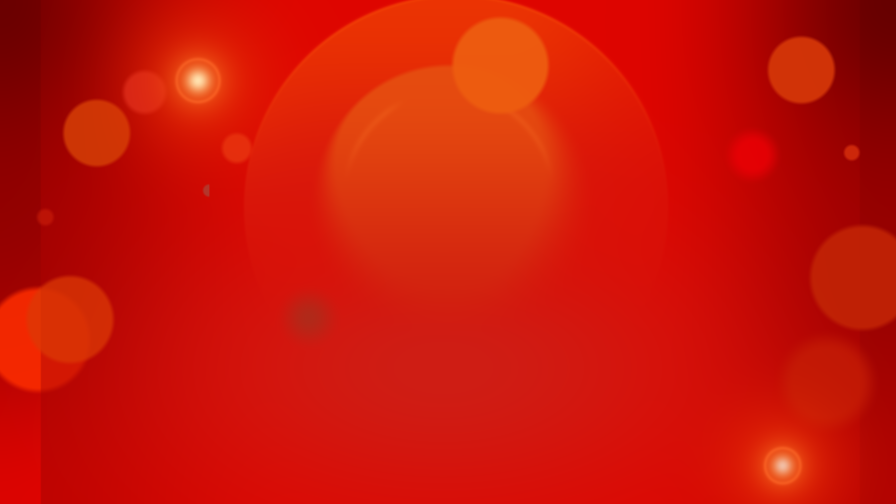
This background is drawn by a Shadertoy shader. Its source:

```glsl
// Warm red backdrop: a shaded red field with two large glowing orange spheres,
// scattered translucent bokeh discs and two bright sparks with halos.
// Positions are in units of canvas height, with the origin at the lower left.

const vec3 RED = vec3(0.87, 0.02, 0.00);
const vec3 DARK_RED = vec3(0.63, 0.00, 0.00);
const vec3 CRIMSON = vec3(0.81, 0.115, 0.08);
const vec3 ORANGE = vec3(0.90, 0.30, 0.06);
const vec2 OUTER_CENTER = vec2(0.905, 0.588);
const float OUTER_RADIUS = 0.421;
const vec2 INNER_CENTER = vec2(0.891, 0.611);
const float INNER_RADIUS = 0.262;
const vec2 EMBER_CENTER = vec2(0.076, 0.326);
const float EMBER_RADIUS = 0.102;
const vec2 CHIP_CENTER = vec2(0.415, 0.622);
const float LEFT_SEAM = 0.081;
const float RIGHT_SEAM = 1.706;

// Bokeh discs: center, radius, edge softness
const int DISC_COUNT = 12;
const vec4 DISCS[DISC_COUNT] = vec4[](
    vec4(0.993, 0.870, 0.095, 0.006), vec4(0.192, 0.736, 0.066, 0.005),
    vec4(0.287, 0.817, 0.042, 0.007), vec4(0.470, 0.706, 0.029, 0.006),
    vec4(0.090, 0.569, 0.016, 0.005), vec4(1.590, 0.861, 0.066, 0.005),
    vec4(1.493, 0.692, 0.043, 0.018), vec4(1.690, 0.697, 0.015, 0.004),
    vec4(1.711, 0.449, 0.103, 0.007), vec4(1.641, 0.241, 0.086, 0.022),
    vec4(0.139, 0.366, 0.086, 0.006), vec4(0.613, 0.370, 0.036, 0.034));
// Bokeh tints: colour, opacity
const vec4 TINTS[DISC_COUNT] = vec4[](
    vec4(0.93, 0.36, 0.06, 0.95), vec4(0.82, 0.23, 0.02, 0.90),
    vec4(0.87, 0.18, 0.14, 0.75), vec4(0.92, 0.24, 0.08, 0.70),
    vec4(0.80, 0.12, 0.04, 0.60), vec4(0.83, 0.21, 0.03, 0.95),
    vec4(0.92, 0.00, 0.02, 0.85), vec4(0.85, 0.19, 0.05, 0.80),
    vec4(0.76, 0.14, 0.02, 0.90), vec4(0.77, 0.11, 0.02, 0.80),
    vec4(0.86, 0.22, 0.02, 0.75), vec4(0.66, 0.18, 0.11, 0.80));

// Sparks: center, halo size, warmth of the core
const int SPARK_COUNT = 2;
const vec4 SPARKS[SPARK_COUNT] = vec4[](
    vec4(0.393, 0.840, 0.085, 1.0), vec4(1.553, 0.076, 0.070, 0.3));

float disc(vec2 p, vec2 center, float radius, float softness) {
    float soft = max(softness, 1.0 / iResolution.y);
    return 1.0 - smoothstep(-soft, soft, length(p - center) - radius);
}

float bell(float x, float width) {
    return exp(-x * x / (width * width));
}

vec3 backdrop(vec2 p) {
    float light = smoothstep(0.0, 0.62, p.x) * (1.0 - smoothstep(1.25, 1.75, p.x));
    light += 0.45 * (1.0 - light) * (1.0 - smoothstep(0.0, 0.45, p.y));
    vec3 color = mix(DARK_RED, RED, light);

    // Dark upper corners and a muted haze low in the middle
    color *= 1.0 - 0.28 * bell(length(p - vec2(0.0, 1.0)), 0.25);
    color *= 1.0 - 0.32 * bell(length(p - vec2(1.78, 1.0)), 0.25);
    float haze = bell(length((p - vec2(0.88, 0.27)) / vec2(1.9, 1.0)), 0.28);
    color = mix(color, CRIMSON, haze);

    // Side strips
    float leftStrip = 1.0 - smoothstep(-0.002, 0.002, p.x - LEFT_SEAM);
    float rightStrip = smoothstep(-0.002, 0.002, p.x - RIGHT_SEAM);
    color *= 1.0 + leftStrip * mix(0.16, -0.08, smoothstep(0.0, 0.6, p.y));
    return color * (1.0 - 0.06 * rightStrip);
}

vec3 addSpheres(vec3 color, vec2 p) {
    // Outer sphere melts into the haze towards its base
    vec3 outerTint = mix(vec3(0.85, 0.09, 0.04), vec3(0.92, 0.20, 0.01),
                         smoothstep(0.6, 1.0, p.y));
    float rightFade = 1.0 - 0.45 * smoothstep(1.0, 1.35, p.x);
    float outer = disc(p, OUTER_CENTER, OUTER_RADIUS, 0.004);
    color = mix(color, outerTint, outer * rightFade * smoothstep(0.32, 0.68, p.y));
    float rim = bell(length(p - OUTER_CENTER) - OUTER_RADIUS, 0.004);
    color += vec3(0.03, 0.06, 0.01) * rim * smoothstep(0.6, 0.95, p.y);

    // Inner sphere, crisp at the crown and blurred below
    float blur = mix(0.06, 0.006, smoothstep(0.45, 0.8, p.y));
    blur += 0.03 * smoothstep(0.95, 1.15, p.x);
    float inner = disc(p, INNER_CENTER, INNER_RADIUS - 0.5 * blur, blur);
    vec3 innerTint = mix(vec3(0.82, 0.13, 0.06), ORANGE, smoothstep(0.35, 0.85, p.y));
    color = mix(color, innerTint, 0.95 * inner);

    // Faint inner arcs on both shoulders
    vec2 q = p - INNER_CENTER;
    float shoulders = smoothstep(0.08, 0.13, abs(q.x)) * smoothstep(0.02, 0.12, q.y);
    return color + vec3(0.02, 0.04, 0.02) * shoulders * bell(length(q) - 0.207, 0.007);
}

void mainImage(out vec4 fragColor, in vec2 fragCoord) {
    vec2 p = fragCoord / iResolution.y;
    vec3 color = addSpheres(backdrop(p), p);

    // Ember split by the left seam
    float seam = smoothstep(-0.002, 0.002, p.x - LEFT_SEAM);
    vec3 emberTint = mix(vec3(0.98, 0.17, 0.0), vec3(0.84, 0.10, 0.01), seam);
    color = mix(color, emberTint, 0.9 * disc(p, EMBER_CENTER, EMBER_RADIUS, 0.008));

    for (int i = 0; i < DISC_COUNT; i++) {
        float cover = disc(p, DISCS[i].xy, DISCS[i].z, DISCS[i].w);
        color = mix(color, TINTS[i].rgb, cover * TINTS[i].a);
    }

    // Small half disc
    float chip = disc(p, CHIP_CENTER, 0.012, 0.003);
    chip *= 1.0 - smoothstep(-0.001, 0.002, p.x - CHIP_CENTER.x);
    color = mix(color, vec3(0.66, 0.26, 0.22), 0.8 * chip);

    // Sparks: wide halo, tight glow, thin ring and pale core
    for (int i = 0; i < SPARK_COUNT; i++) {
        float d = length(p - SPARKS[i].xy);
        float size = SPARKS[i].z;
        vec3 core = mix(vec3(0.92, 0.68, 0.62), vec3(1.0, 0.88, 0.68), SPARKS[i].w);
        color = mix(color, vec3(0.93, 0.20, 0.02), 0.65 * bell(d, size * 1.7));
        color = mix(color, vec3(0.95, 0.42, 0.12), 0.85 * bell(d, size * 0.65));
        color += vec3(0.05, 0.08, 0.05) * bell(d - size * 0.5, 0.004);
        color = mix(color, core, bell(d, size * 0.25));
    }
    fragColor = vec4(clamp(color, 0.0, 1.0), 1.0);
}
```
